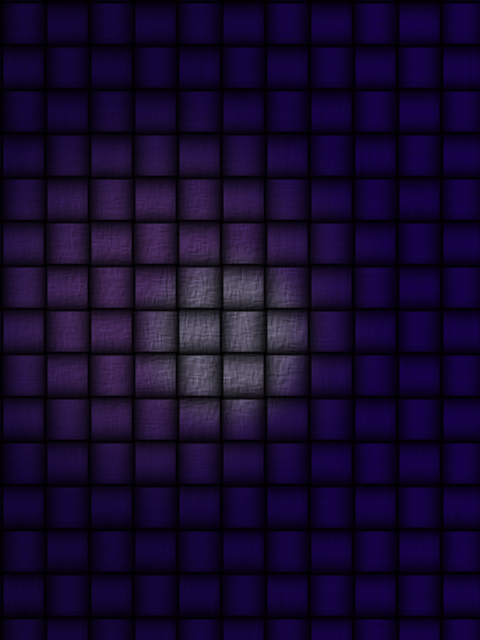
Give the GLSL for this pattern, as a Shadertoy shader.

```glsl
// Woven dark ribbons with a grainy fabric surface, lit by a soft purple-grey glow.

const float CELL = 0.06875;       // cell size, as a share of canvas height
const vec2 OFFSET = vec2(0.0024); // first crossing, from the upper left
const float HALF_WIDTH = 0.456;   // ribbon half width, in cells
const float PI = 3.14159265;

const vec3 BLUE = vec3(0.084, 0.008, 0.275);
const vec3 DUSK = vec3(0.076, 0.020, 0.215);
const vec3 PURPLE = vec3(0.265, 0.160, 0.345);
const vec3 GREY = vec3(0.365, 0.345, 0.425);

float hash(vec2 p) {
    return fract(sin(dot(p, vec2(127.1, 311.7))) * 43758.5453);
}

float noise(vec2 p) {
    vec2 i = floor(p);
    vec2 f = fract(p);
    f = f * f * (3.0 - 2.0 * f);
    float lower = mix(hash(i), hash(i + vec2(1.0, 0.0)), f.x);
    float upper = mix(hash(i + vec2(0.0, 1.0)), hash(i + 1.0), f.x);
    return mix(lower, upper, f.y);
}

// Height of crossed threads, with slightly wandering lines
float threads(vec2 p) {
    vec2 q = p + 0.06 * vec2(noise(p * 7.0), noise(p * 7.0 + 31.0));
    return noise(q * vec2(22.0, 6.0)) + noise(q * vec2(6.0, 22.0) + 57.0);
}

// Slope of the threads towards the upper-left light
float emboss(vec2 p) {
    vec2 stepSize = vec2(0.018);
    return threads(p + stepSize) - threads(p - stepSize);
}

// Brightness of a raised ribbon; lean is the slope facing the glow
float ribbonShade(float along, float lean) {
    float arch = pow(max(cos(PI * along), 0.0), 0.75);
    return (0.14 + 0.86 * arch) * (1.0 + 0.35 * lean * along);
}

float coverage(float across, float blur) {
    return 1.0 - smoothstep(HALF_WIDTH - blur, HALF_WIDTH + blur, abs(across));
}

// Blue field, wide purple glow and small grey core
vec3 glowColor(vec2 p, float aspect) {
    vec2 middle = vec2(p.x - 0.5 * aspect, p.y);
    float wide = length((p - vec2(0.255, 0.525)) * vec2(0.94, 1.0));
    float core = length(middle - vec2(-0.022, 0.476) + vec2(0.0, 0.004));
    vec3 color = mix(DUSK, BLUE, smoothstep(0.1, 0.7, p.x));
    color = mix(color, PURPLE, 1.0 - smoothstep(0.08, 0.36, wide));
    return mix(color, GREY, 1.0 - smoothstep(0.07, 0.16, core));
}

void mainImage(out vec4 fragColor, in vec2 fragCoord) {
    vec2 p = fragCoord / iResolution.y;
    vec2 grid = (vec2(p.x, 1.0 - p.y) - OFFSET) / CELL;
    vec2 cell = floor(grid);
    vec2 local = fract(grid) - 0.5;
    float blur = 0.75 / (iResolution.y * CELL);

    // Alternate which ribbon passes over
    bool horizontal = mod(cell.x + cell.y, 2.0) < 0.5;
    float along = horizontal ? local.x : local.y;
    float across = horizontal ? local.y : local.x;

    // Ribbon ends turn towards or away from the glow
    vec2 toGlow = vec2(0.258, 0.473) / CELL - grid;
    vec2 facing = toGlow / (length(toGlow) + 2.0);
    float lean = horizontal ? facing.x : facing.y;

    // Over ribbon, dark under ribbon, black holes at the crossings
    float over = coverage(across, blur);
    float under = coverage(along, blur) * 0.1;
    float shade = mix(under, ribbonShade(along, lean), over);
    shade *= 1.0 - 0.22 * smoothstep(0.25, 0.46, across);

    // Fabric grain shows mostly inside the glow
    vec3 color = glowColor(p, iResolution.x / iResolution.y);
    float lit = smoothstep(0.02, 0.25, color.g);
    float grain = 1.0 + emboss(grid) * mix(0.06, 0.30, lit);

    // Fine streaks run along the ribbons in the dim outer field
    vec2 streakScale = horizontal ? vec2(1.0, 25.0) : vec2(25.0, 1.0);
    float streak = noise(grid * streakScale) - 0.5;
    grain += streak * 0.14 * (1.0 - lit);

    fragColor = vec4(color * shade * grain, 1.0);
}
```
